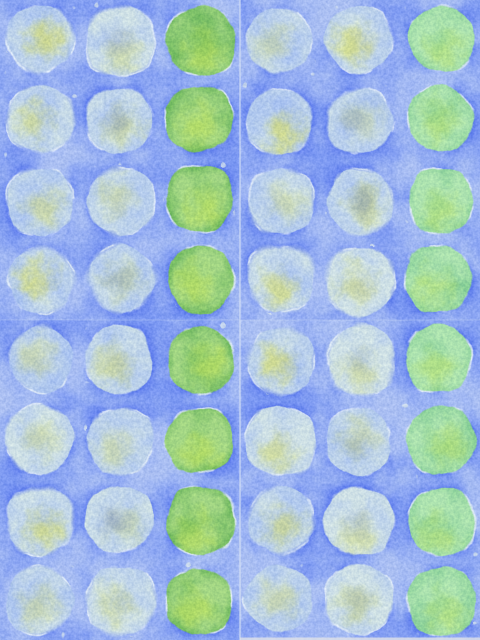
Reproduce this pattern procedurally as a Shadertoy shader.

```glsl
// Watercolour discs, six across and eight down, on a blue wash over four paper sheets.
// Each cell is a wobbly distance function with hashed size, shape and bleeding stains;
// layered gradient noise supplies the pooled pigment, torn rims and paper grain.
#define GRID vec2(6.0, 8.0)
#define RADIUS 0.418
#define JITTER 0.022
#define WOBBLE 0.055
#define HALO 0.62
#define GRAIN 0.085
#define SEAM_WIDTH 0.009
#define WASH_LIGHT vec3(0.67, 0.75, 0.95)
#define WASH_MID vec3(0.54, 0.65, 0.96)
#define WASH_DEEP vec3(0.31, 0.43, 0.92)
#define PALE vec3(0.81, 0.88, 0.90)
#define YELLOW vec3(0.83, 0.87, 0.53)

vec2 hash2(vec2 p) {
    vec3 q = fract(p.xyx * vec3(0.1031, 0.1030, 0.0973));
    q += dot(q, q.yzx + 33.33);
    return fract((q.xx + q.yz) * q.zy);
}

float cornerSlope(vec2 cell, vec2 offset) {
    float angle = 6.2832 * hash2(cell + 71.0).x;
    return dot(vec2(cos(angle), sin(angle)), offset);
}

float gradientNoise(vec2 p) {
    vec2 i = floor(p), f = fract(p), e = vec2(1.0, 0.0);
    vec2 u = f * f * f * (f * (f * 6.0 - 15.0) + 10.0);
    float low = mix(cornerSlope(i, f), cornerSlope(i + e, f - e), u.x);
    float high = mix(cornerSlope(i + e.yx, f - e.yx), cornerSlope(i + 1.0, f - 1.0), u.x);
    return mix(low, high, u.y);
}

float fbm(vec2 p) {
    float sum = 0.0, weight = 0.65;
    for (int i = 0; i < 4; i++) {
        sum += weight * gradientNoise(p);
        p = mat2(1.6, 1.2, -1.2, 1.6) * p + 17.3;
        weight *= 0.5;
    }
    return sum;
}

// Soft round stain with a ragged edge
float stain(vec2 p, vec2 centre, float size, float ragged) {
    return smoothstep(1.0, 0.0, length(p - centre) / size + ragged);
}

vec3 paleDisc(vec2 f, float column, vec2 h, vec2 k, float cloud, float ragged) {
    float milk = 0.50 + 0.6 * (h.x - 0.5) + 1.1 * cloud + 0.04 * column;
    vec3 col = mix(vec3(0.66, 0.76, 0.94), PALE, clamp(milk, 0.0, 1.0));
    vec2 yellowSpot = vec2(0.20 * (k.x - 0.5), 0.05 - 0.25 * k.y);
    col = mix(col, YELLOW, (0.4 + 0.55 * h.y) * stain(f, yellowSpot, 0.36, ragged));
    float core = stain(f, vec2(0.12 * (h.y - 0.5), -0.02), 0.27, ragged);
    float isOdd = mod(column, 3.0);
    return mix(col, vec3(0.51, 0.59, 0.74), core * (0.12 + 0.45 * isOdd * k.x));
}

vec3 greenDisc(vec2 f, float column, vec2 h, vec2 k, float cloud, float ragged, float d) {
    float mint = step(4.0, column);
    vec3 base = mix(vec3(0.64, 0.84, 0.52), vec3(0.68, 0.89, 0.69), mint);
    vec3 dark = mix(vec3(0.38, 0.69, 0.33), vec3(0.48, 0.78, 0.56), mint);
    vec3 col = mix(base, dark, clamp(0.12 + 0.4 * (h.x - 0.4) + cloud, 0.0, 0.8));
    vec2 spot = vec2(0.2 * (k.x - 0.5), -0.18 * k.y);
    col = mix(col, vec3(0.72, 0.87, 0.38), (0.75 - 0.25 * mint) * stain(f, spot, 0.38, ragged));
    col = mix(col, dark, 0.45 * h.y * stain(f, spot + vec2(-0.06, 0.11), 0.22, ragged));
    float rim = smoothstep(-0.10, 0.0, d);
    return mix(col, dark, rim * (0.55 - 0.25 * mint) * (0.7 + cloud));
}

void mainImage(out vec4 fragColor, in vec2 fragCoord) {
    vec2 p = fragCoord / iResolution.xy * GRID;
    float pixel = GRID.y / iResolution.y;
    vec2 cell = floor(p);
    vec2 sheet = floor(p / (0.5 * GRID));
    vec2 h = hash2(cell + 3.7), k = hash2(cell + 41.2), m = hash2(cell + 87.9);

    // Shared noise layers
    float pool = fbm(p * 0.85 + sheet * 13.0 + 5.0);
    float cloud = fbm(p * 2.6 + 31.0);
    float ragged = 0.7 * fbm(p * 4.5 + 9.0);
    float grain = gradientNoise(p * 24.0) + 0.7 * gradientNoise(p * 43.0 + 8.0);

    // Distance to the uneven disc, between round and square
    vec2 f = p - cell - 0.5 - JITTER * (2.0 * m - 1.0);
    vec2 f4 = f * f * f * f;
    float reach = mix(length(f), sqrt(sqrt(f4.x + f4.y)), 0.35 * k.y);
    float wave = gradientNoise(p * 3.0 + cell * 5.0) + 0.35 * fbm(p * 9.0);
    float d = reach - RADIUS - 0.025 * (h.x - 0.5) + WOBBLE * wave;

    // Blue wash, pooling in patches and around the discs
    vec3 col = mix(WASH_LIGHT, WASH_MID, clamp(0.50 + 1.3 * pool + 0.7 * cloud, 0.0, 1.0));
    vec2 border = abs(p - cell - 0.5);
    float inside = smoothstep(0.5, 0.40, max(border.x, border.y));
    float halo = exp(-14.0 * max(d, 0.0)) * (0.35 + 0.65 * inside);
    float wet = smoothstep(-0.25, 0.35, pool + 0.5 * cloud);
    col = mix(col, WASH_DEEP, wet * (0.22 + HALO * halo));

    // Disc paint with partly bled edges
    bool isGreen = mod(cell.x, 3.0) == 2.0;
    vec3 paint = isGreen ? greenDisc(f, cell.x, h, k, cloud, ragged, d)
                         : paleDisc(f, cell.x, h, k, cloud, ragged);
    float bleed = isGreen ? 0.012 : 0.012 + 0.07 * m.x * smoothstep(-0.1, 0.3, cloud);
    float blur = max(bleed, pixel);
    col = mix(col, paint, smoothstep(blur, -blur, d));

    // Bare paper slivers along the rim, and flecks in the wash
    float sliver = smoothstep(0.010 + pixel, 0.0, abs(d - 0.004));
    float torn = smoothstep(0.08, 0.30, gradientNoise(p * 3.3 + 50.0));
    col = mix(col, vec3(0.90, 0.94, 0.97), 0.75 * sliver * torn);
    float fleck = smoothstep(0.48, 0.60, gradientNoise(p * 7.0 + 23.0)) * step(0.03, d);
    col = mix(col, vec3(0.86, 0.91, 0.92), 0.7 * fleck);

    // Paper grain, sheet seams and the bare lower edge
    col += GRAIN * grain * vec3(1.0, 0.85, 0.45);
    vec2 seam = smoothstep(SEAM_WIDTH + pixel, 0.0, abs(p - 0.5 * GRID));
    col = mix(col, vec3(0.86, 0.90, 0.96), max(0.65 * seam.x, 0.18 * seam.y));
    float lowerEdge = smoothstep(0.025 + pixel, 0.025, p.y) * sheet.x;
    col = mix(col, vec3(0.88, 0.89, 0.91), 0.8 * lowerEdge);
    fragColor = vec4(clamp(col, 0.0, 1.0), 1.0);
}
```
